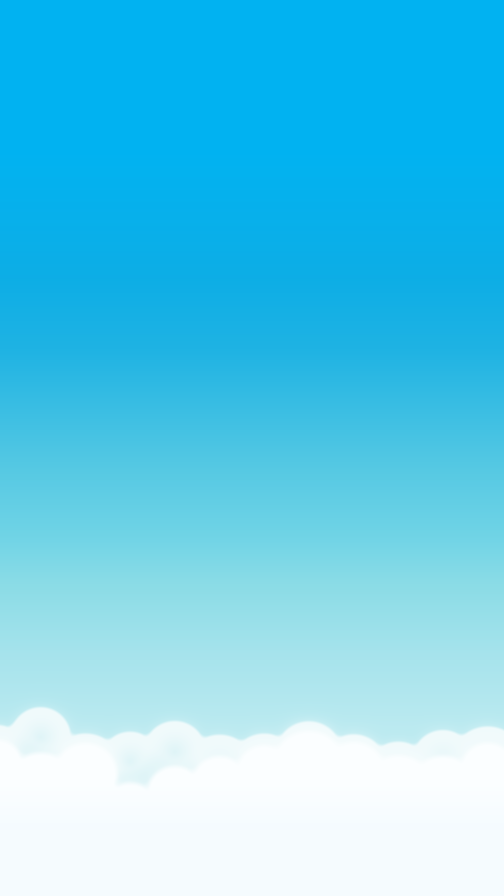
A WebGL 1 fragment shader for this background:

```glsl
precision highp float;
// A clear sky fading from deep azure to pale haze above two banks of soft cloud.
// Each bank is a row of rounded puffs, merged smoothly, whose tops follow a
// skyline made of gaussian swells. Lengths are in canvas widths, on a 9:16 field.

uniform vec2 u_resolution;

float hash(float n) {
  n = fract(n * 0.1031);
  n *= n + 33.33;
  return fract(n * (n + n));
}

float ramp(float from, float to, float v) {
  return clamp((v - from) / (to - from), 0.0, 1.0);
}

float swell(float x, float centre, float width, float height) {
  float t = (x - centre) / width;
  return height * exp(-t * t);
}

float smoothMin(float a, float b, float k) {
  float h = max(k - abs(a - b), 0.0) / k;
  return min(a, b) - h * h * k * 0.25;
}

// Height of the puff tops along each bank
float backSkyline(float x) {
  return 0.318 + swell(x, 0.06, 0.065, 0.062) + swell(x, 0.33, 0.06, 0.031)
    + swell(x, 0.61, 0.06, 0.028) + swell(x, 0.79, 0.05, -0.013)
    + swell(x, 0.94, 0.08, 0.02);
}

float frontSkyline(float x) {
  return 0.275 + swell(x, 0.0, 0.06, 0.037) + swell(x, 0.17, 0.06, 0.036)
    + swell(x, 0.27, 0.07, -0.055) + swell(x, 0.62, 0.11, 0.053)
    + swell(x, 1.0, 0.08, 0.035);
}

float skyline(float x, float front) {
  return front > 0.5 ? frontSkyline(x) : backSkyline(x);
}

// Signed distance to a bank: negative inside the cloud
float cloudBank(vec2 p, float front) {
  float d = p.y - skyline(p.x, front) + 0.03;
  for (int i = -1; i < 13; i++) {
    float n = float(i);
    float x = 0.0887 * n - 0.008;
    float radius = 0.055 + 0.022 * hash(n + 7.0 + 31.0 * front);
    vec2 centre = vec2(x, skyline(x, front) - radius);
    d = smoothMin(d, length(p - centre) - radius, 0.012);
  }
  return d;
}

// Sky gradient, v rising from 0 at the bottom to 1 at the top
vec3 skyColour(float v) {
  vec3 c = mix(vec3(0.73, 0.915, 0.94), vec3(0.65, 0.89, 0.925), ramp(0.19, 0.27, v));
  c = mix(c, vec3(0.54, 0.86, 0.90), ramp(0.27, 0.35, v));
  c = mix(c, vec3(0.44, 0.83, 0.90), ramp(0.35, 0.40, v));
  c = mix(c, vec3(0.33, 0.785, 0.89), ramp(0.40, 0.48, v));
  c = mix(c, vec3(0.12, 0.70, 0.89), ramp(0.48, 0.61, v));
  c = mix(c, vec3(0.05, 0.68, 0.90), ramp(0.61, 0.69, v));
  return mix(c, vec3(0.005, 0.70, 0.945), ramp(0.69, 0.83, v));
}

void main() {
  vec2 uv = gl_FragCoord.xy / u_resolution;
  vec2 p = uv * vec2(1.0, 16.0 / 9.0);
  float pixel = 1.0 / u_resolution.x;
  vec3 colour = skyColour(uv.y);

  // Back bank: pale rim, bluish shade deeper inside
  float back = cloudBank(p, 0.0);
  vec3 backColour = mix(vec3(0.94, 0.98, 0.985), vec3(0.84, 0.945, 0.96),
    smoothstep(0.01, 0.09, -back));
  colour = mix(colour, vec3(0.95, 0.985, 0.99), 0.25 * exp(-max(back, 0.0) * 110.0));
  colour = mix(colour, backColour, 1.0 - smoothstep(-0.003, 0.002 + pixel, back));

  // Front bank: soft white glow around a nearly white body
  float front = cloudBank(p, 1.0);
  vec3 frontColour = mix(vec3(0.985, 0.996, 1.0), vec3(0.96, 0.985, 0.998),
    smoothstep(0.24, 0.12, p.y));
  colour = mix(colour, vec3(1.0), 0.35 * exp(-max(front, 0.0) * 90.0));
  colour = mix(colour, frontColour, 1.0 - smoothstep(-0.008, 0.003 + pixel, front));

  gl_FragColor = vec4(colour, 1.0);
}
```
